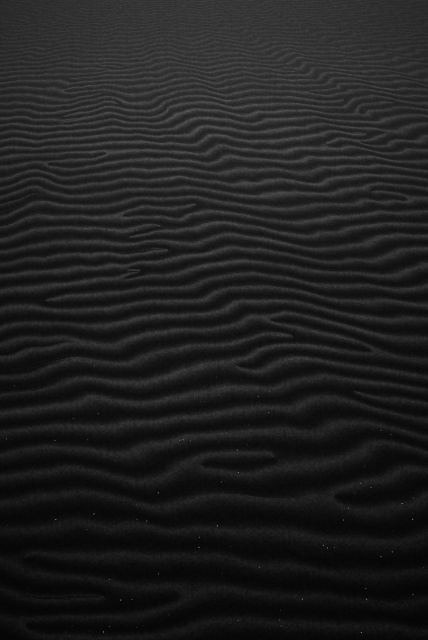
A Shadertoy shader for this texture:

```glsl
const float HORIZON = 1.08;         // height at which the ripples would vanish
const float RIPPLE_SCALE = 0.046;   // ripple spacing per unit of distance
const float TAU = 6.2831853;
const int FORKS = 30;               // ripples that end between longer ones
const float FORK_STRETCH = 13.0;
const float BEND = 1.7;
const float WOBBLE = 0.85;
const float RAGGED = 0.22;
const float TILT = 0.8;
const float CREST_SHARPNESS = 3.0;
const float SHOULDER = 0.28;
const float GRAIN_CELLS = 490.0;
const float GRAIN_AMOUNT = 0.4;
const float GLINT_CELLS = 120.0;
const float GLINT_SHARE = 0.018;
const vec3 SAND_TINT = vec3(1.0, 1.0, 1.005);

float hash(vec2 p) {
    return fract(sin(dot(p, vec2(127.1, 311.7))) * 43758.5453);
}

float noise(vec2 p) {
    vec2 cell = floor(p);
    vec2 f = fract(p);
    f = f * f * (3.0 - 2.0 * f);
    float low = mix(hash(cell), hash(cell + vec2(1.0, 0.0)), f.x);
    float high = mix(hash(cell + vec2(0.0, 1.0)), hash(cell + 1.0), f.x);
    return mix(low, high, f.y);
}

// Ripple count across the ground, bent by wind and split at paired forks
float ripplePhase(vec2 ground, float aspect) {
    vec2 drift = vec2(ground.x + 0.035 * ground.y, ground.y);
    float bend = BEND * (noise(drift * vec2(3.2, 0.1) + 7.0) - 0.5);
    float wobble = WOBBLE * (noise(drift * vec2(7.5, 0.23) + 31.0) - 0.5);
    float ragged = RAGGED * (noise(drift * vec2(19.0, 0.9) + 47.0) - 0.5);
    float phase = ground.y + bend + wobble + ragged - TILT * ground.x;
    for (int i = 0; i < FORKS; i++) {
        float id = float(i);
        float row = (id + hash(vec2(id, 1.0))) / float(FORKS) * 50.0 - 1.0;
        float dist = exp(-row * RIPPLE_SCALE);
        float column = (hash(vec2(id, 2.0)) - 0.5) * aspect / dist;
        float halfLength = mix(0.05, 0.15, hash(vec2(id, 3.0)));
        float step1 = mix(-1.6, 1.6, hash(vec2(id, 5.0)));
        float rise = phase - row;
        float left = atan(rise, (ground.x - column + halfLength) * FORK_STRETCH);
        float right = atan(rise - step1, (ground.x - column - halfLength) * FORK_STRETCH);
        phase += (left - right) / TAU;
    }
    return phase;
}

// Scattered bright grains, densest near the viewer
float glints(vec2 p) {
    vec2 cell = floor(p * GLINT_CELLS);
    vec2 centre = 0.25 + 0.5 * vec2(hash(cell + 11.0), hash(cell + 23.0));
    float d = length(fract(p * GLINT_CELLS) - centre);
    float chosen = step(hash(cell + 41.0), GLINT_SHARE);
    float nearness = 1.0 - smoothstep(0.1, 0.6, p.y);
    float strength = hash(cell + vec2(53.0, 9.0));
    return nearness * chosen * (1.0 - smoothstep(0.04, 0.2, d)) * mix(0.08, 0.45, strength * strength);
}

void mainImage(out vec4 fragColor, in vec2 fragCoord) {
    vec2 p = fragCoord / iResolution.y;
    float aspect = iResolution.x / iResolution.y;
    float side = p.x / aspect - 0.5;

    // Perspective ground plane
    float dist = HORIZON - p.y;
    vec2 ground = vec2((p.x - 0.5 * aspect) / dist, -log(dist) / RIPPLE_SCALE);
    float angle = TAU * ripplePhase(ground, aspect);

    // Narrow crest on a broad shoulder, steeper on the near face
    float wave = cos(angle - 0.4 * sin(angle + 0.6));
    float crest = mix(exp(CREST_SHARPNESS * (wave - 1.0)), 0.5 + 0.5 * wave, SHOULDER);
    float relief = mix(0.7, 1.05, noise(ground * vec2(5.0, 0.7) + 61.0));
    relief *= 1.0 - 0.8 * smoothstep(0.78, 0.98, p.y);

    // Light grows with distance and falls off toward the sides
    float trough = mix(0.028, 0.068, smoothstep(0.0, 0.6, p.y));
    trough += 0.088 * smoothstep(0.5, 0.93, p.y);
    float ridge = mix(0.062, 0.16, smoothstep(0.0, 0.6, p.y));
    float light = trough + ridge * crest * relief;
    light += 0.035 * smoothstep(0.78, 0.95, p.y);
    light *= 1.06 - 1.0 * side * side;

    // Sand grain, finer and fainter far away
    float grain = noise(p * GRAIN_CELLS) + 0.4 * noise(p * GRAIN_CELLS * 0.55 + 17.0) - 0.7;
    light *= 1.0 + GRAIN_AMOUNT * grain * mix(1.3, 0.4, p.y);
    light += glints(p);

    fragColor = vec4(light * SAND_TINT, 1.0);
}
```
